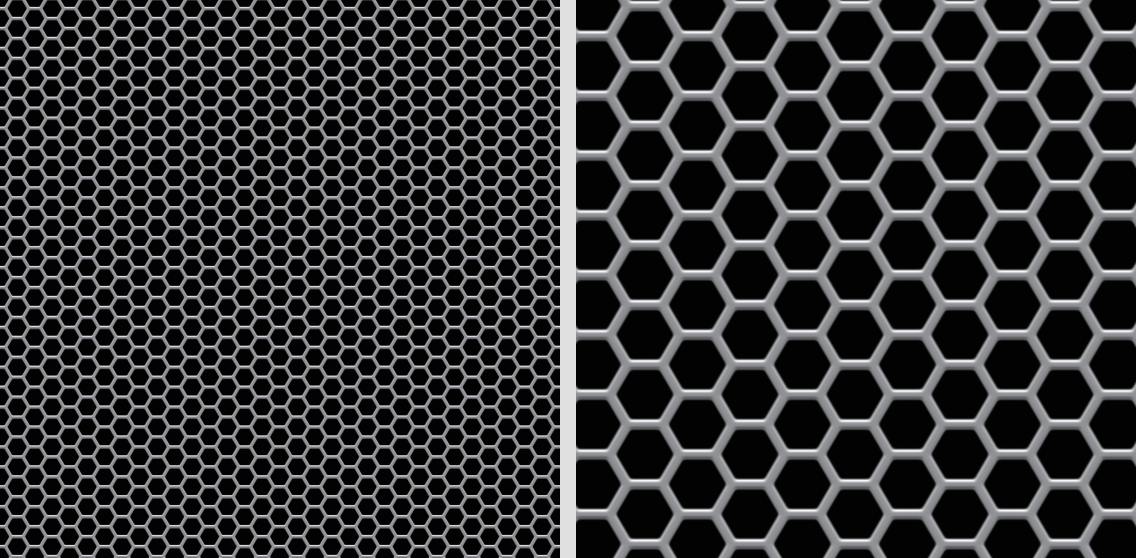
Left, the full canvas; right, a detail of the centre.
This pattern is drawn by a Shadertoy shader. Its source:

```glsl
// Seamless metal honeycomb mesh: flat-topped hexagonal holes with wires lit from above.

const vec2  REPEATS       = vec2(16.0, 28.0);    // whole lattice periods across and up
const vec2  PHASE         = vec2(-0.01, 0.07);   // lattice shift, in periods
const float WIRE_INNER    = 0.060;               // half width where the wire starts to fade
const float WIRE_OUTER    = 0.112;               // half width where the hole is fully dark
const float CORNER_POWER  = 26.0;                // higher gives sharper hole corners
const float RIM_POSITION  = 0.058;               // bevel distance from the wire centre
const float RIM_WIDTH     = 0.026;
const float RIM_HIGHLIGHT = 0.42;
const float RIM_SHADE     = 0.20;
const vec3  HOLE_COLOR    = vec3(0.008);
const vec3  METAL_COLOR   = vec3(0.565, 0.570, 0.582);
const int   SAMPLES       = 4;                   // antialiasing samples per axis

const float SQRT3 = 1.7320508;
const vec2  PERIOD = vec2(SQRT3, 1.0);           // regular hexagons, one unit flat to flat

// Offset from the nearest hexagon centre; each period holds two centres.
vec2 hexOffset(vec2 p) {
    vec2 a = mod(p + 0.5 * PERIOD, PERIOD) - 0.5 * PERIOD;
    vec2 b = mod(p, PERIOD) - 0.5 * PERIOD;
    return dot(a, a) < dot(b, b) ? a : b;
}

// x: distance from the wire centreline, y: how far the bevel faces up (-1 to 1).
vec2 wireProfile(vec2 q) {
    vec3 axisY = vec3(1.0, 0.5, -0.5);
    vec3 side = vec3(q.y, 0.5 * (SQRT3 * q.x + q.y), 0.5 * (SQRT3 * q.x - q.y));
    vec3 weight = pow(2.0 * abs(side) + 1e-4, vec3(CORNER_POWER));
    float total = dot(weight, vec3(1.0)) + 1e-30;
    float radius = 0.5 * pow(total, 1.0 / CORNER_POWER);
    float facing = -dot(weight, sign(side) * axisY) / total;
    return vec2(0.5 - radius, facing);
}

vec3 meshColor(vec2 uv) {
    vec2 wire = wireProfile(hexOffset((uv * REPEATS - PHASE) * PERIOD));

    // Bevel: bright on upward flanks, dim on downward ones
    float rimOffset = (wire.x - RIM_POSITION) / RIM_WIDTH;
    float rim = exp(-rimOffset * rimOffset);
    float light = wire.y * abs(wire.y) * (wire.y > 0.0 ? RIM_HIGHLIGHT : RIM_SHADE);

    float coverage = 1.0 - smoothstep(WIRE_INNER, WIRE_OUTER, wire.x);
    return mix(HOLE_COLOR, METAL_COLOR + rim * light, coverage);
}

void mainImage(out vec4 fragColor, in vec2 fragCoord) {
    // Average a grid of samples inside the pixel
    vec3 sum = vec3(0.0);
    for (int j = 0; j < SAMPLES; j++) {
        for (int i = 0; i < SAMPLES; i++) {
            vec2 jitter = (vec2(i, j) + 0.5) / float(SAMPLES) - 0.5;
            sum += meshColor((fragCoord + jitter) / iResolution.xy);
        }
    }
    fragColor = vec4(sum / float(SAMPLES * SAMPLES), 1.0);
}
```
